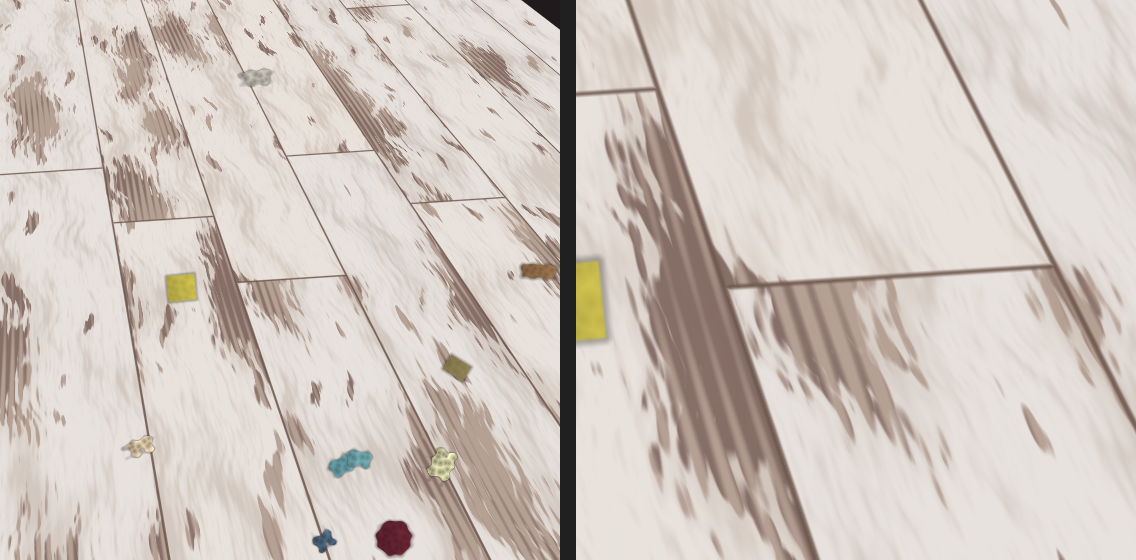
Left, the full canvas; right, a detail of the centre.
A three.js fragment shader for this texture:

```glsl
varying vec2 vUv;

const vec3 WHITEWASH = vec3(0.91, 0.885, 0.865);
const vec3 CREAM = vec3(0.80, 0.75, 0.71);
const vec3 TAN = vec3(0.69, 0.60, 0.55);
const vec3 UMBER = vec3(0.48, 0.38, 0.35);
const vec3 SEAM = vec3(0.43, 0.34, 0.30);
const vec3 SHADOW = vec3(0.12, 0.10, 0.11);

const vec2 VANISHING = vec2(0.016, -0.70);
const float PLANK_WIDTH = 0.1685;
const float TILT = 0.065;
const float NEAR = 1.70;
const float SOFT = 0.0014;

vec2 hash2(vec2 c) {
  return fract(sin(vec2(dot(c, vec2(127.1, 311.7)), dot(c, vec2(269.5, 183.3)))) * 43758.5);
}

// Cellular noise: distance to the nearest scattered point
float cells(vec2 p) {
  float nearest = 1.0;
  for (int j = -1; j <= 1; j++) {
    for (int i = -1; i <= 1; i++) {
      vec2 cell = floor(p) + vec2(float(i), float(j));
      nearest = min(nearest, length(cell + hash2(cell) - p));
    }
  }
  return nearest;
}

// Cones of random radius, present in a share of the cells
float spots(vec2 p, float density) {
  float height = 0.0;
  for (int j = -1; j <= 1; j++) {
    for (int i = -1; i <= 1; i++) {
      vec2 cell = floor(p) + vec2(float(i), float(j));
      vec2 pick = hash2(cell + 41.0);
      float radius = mix(0.35, 1.0, pick.y) * step(pick.x, density);
      height = max(height, radius - length(cell + hash2(cell) - p));
    }
  }
  return height;
}

float stroke(float dist, float halfWidth) {
  return 1.0 - smoothstep(halfWidth - SOFT, halfWidth + SOFT, abs(dist));
}

// Worn paint over wood; grain runs along y, edge is the distance to the seam
vec3 paintedWood(vec2 q, float edge, float warmth) {
  vec2 warped = q + 0.05 * vec2(sin(q.y * 7.0) + 0.5 * sin(q.y * 17.0), sin(q.x * 11.0));
  float streak = cells(warped * vec2(17.0, 3.0));
  float fibre = cells(q * vec2(34.0, 8.0));
  float comb = sin(q.x * 95.0 + 2.0 * sin(q.y * 2.5));
  float ragged = 0.42 * streak + 0.30 * fibre + 0.06 * comb;

  float haze = 0.5 * cells(warped * vec2(3.0, 1.3)) + 0.3 * streak + 0.2 * fibre;
  vec3 color = mix(WHITEWASH, CREAM, 0.75 * smoothstep(0.36, 0.72, haze));
  color += warmth * vec3(0.012, 0.0, -0.012);

  float edgeWear = 0.3 * exp(-edge * 22.0) * smoothstep(0.35, 0.7, cells(q * vec2(0.5, 1.7)));
  float patches = spots(warped * vec2(2.1, 1.25), 0.34) + edgeWear - ragged;
  float flecks = spots(warped * vec2(8.0, 4.0), 0.13) - ragged - 0.06;
  float halo = smoothstep(-0.22, 0.10, patches);
  float bare = max(smoothstep(0.0, 0.16, patches), smoothstep(0.0, 0.18, flecks));
  vec3 wood = mix(TAN, UMBER, smoothstep(0.25, 0.75, cells(q * vec2(1.3, 0.9) + 7.0) + 0.25 * comb));
  color = mix(color, CREAM, 0.40 * halo);
  return mix(color, wood, 0.88 * bare);
}

// Scrap of paper or foil: rounded box with a wavy, crumpled outline
vec3 scrap(vec3 under, vec2 p, vec2 centre, vec2 halfSize, float angle, float corner, float crumple, vec3 tint) {
  vec2 axis = vec2(cos(angle), sin(angle));
  vec2 q = vec2(dot(p - centre, axis), dot(p - centre, vec2(-axis.y, axis.x)));
  vec2 b = abs(q) - halfSize + corner;
  float dist = length(max(b, 0.0)) + min(max(b.x, b.y), 0.0) - corner;
  dist += crumple * 0.004 * (sin(q.x * 260.0 + 1.0) + sin(q.y * 310.0));
  float facets = cells(q * 90.0 + centre * 50.0) - 0.45;
  vec3 paper = tint * (1.0 + (0.12 + 0.5 * crumple) * facets + 3.0 * q.x);
  vec3 shaded = mix(under, under * 0.72, 1.0 - smoothstep(0.0, 0.006, dist));
  return mix(shaded, paper, 1.0 - smoothstep(-SOFT, SOFT, dist));
}

void main() {
  vec2 p = vec2(vUv.x, 1.0 - vUv.y);

  // Floor perspective
  float columnWidth = PLANK_WIDTH * (p.y - VANISHING.y);
  float across = (p.x - VANISHING.x) / columnWidth;
  float row = p.y + TILT * p.x;
  float depth = NEAR / (row - VANISHING.y);

  // Planks with staggered end joints
  float column = max(floor(across), 0.0);
  float joint = 1.68 - 0.15 * mod(column, 3.0) + 0.87 * step(4.5, column);
  float jointRow = NEAR / joint + VANISHING.y;
  float edge = across < 0.5 ? 0.5 : 0.5 - abs(fract(across) - 0.5);
  vec2 seed = hash2(vec2(column + 3.0, step(joint, depth)));
  vec3 color = paintedWood(vec2(across, depth * 3.75) + floor(seed * 60.0), edge, seed.x - 0.5);

  // Seams
  float seam = stroke(edge * columnWidth, 0.0085 * columnWidth);
  float endSeam = stroke(row - jointRow, 0.0065 * columnWidth);
  color = mix(color, SEAM, 0.88 * max(seam, endSeam));

  // Scattered scraps
  color = scrap(color, p, vec2(0.324, 0.514), vec2(0.025, 0.023), -0.10, 0.001, 0.0, vec3(0.74, 0.69, 0.28));
  color = scrap(color, p, vec2(0.816, 0.657), vec2(0.021, 0.015), 0.56, 0.001, 0.0, vec3(0.53, 0.48, 0.31));
  color = scrap(color, p, vec2(0.962, 0.484), vec2(0.030, 0.012), 0.05, 0.005, 0.3, vec3(0.55, 0.41, 0.28));
  color = scrap(color, p, vec2(0.608, 0.831), vec2(0.021, 0.014), -0.50, 0.009, 0.5, vec3(0.37, 0.57, 0.60));
  color = scrap(color, p, vec2(0.641, 0.818), vec2(0.022, 0.013), 0.15, 0.009, 0.5, vec3(0.40, 0.60, 0.62));
  color = scrap(color, p, vec2(0.704, 0.961), vec2(0.031), 0.0, 0.029, 0.3, vec3(0.37, 0.13, 0.18));
  color = scrap(color, p, vec2(0.577, 0.965), vec2(0.016, 0.013), -0.60, 0.003, 0.8, vec3(0.28, 0.36, 0.44));
  color = scrap(color, p, vec2(0.788, 0.831), vec2(0.020, 0.024), 0.40, 0.008, 1.0, vec3(0.77, 0.76, 0.60));
  color = scrap(color, p, vec2(0.250, 0.796), vec2(0.024, 0.012), -0.35, 0.005, 0.9, vec3(0.80, 0.72, 0.60));
  color = scrap(color, p, vec2(0.458, 0.137), vec2(0.026, 0.011), -0.10, 0.005, 0.6, vec3(0.68, 0.67, 0.63));

  // Dark far corner
  float corner = p.x - 0.931 - 1.3 * p.y;
  color = mix(color, SHADOW, smoothstep(-0.002, 0.002, corner));
  gl_FragColor = vec4(color, 1.0);
}
```
